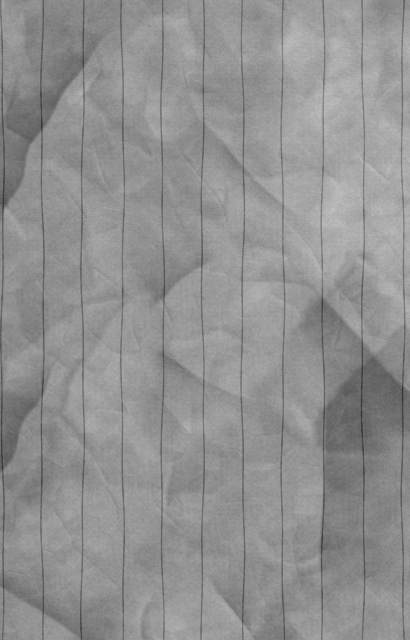
Write a Shadertoy shader that draws this texture.

```glsl
// Crumpled grey ruled paper: three layers of stretched cellular noise give
// tilted facets and lit creases, larger folds add directional shadows,
// and thin wavering vertical rules and fine grain finish the sheet.

vec2 hash2(vec2 p) {
    vec2 k = vec2(dot(p, vec2(127.1, 311.7)), dot(p, vec2(269.5, 183.3)));
    return fract(sin(k) * 43758.545);
}

mat2 rotate(float angle) {
    float c = cos(angle), s = sin(angle);
    return mat2(c, s, -s, c);
}

// Smooth value noise for fibres and grain
float grain(vec2 p) {
    vec2 cell = floor(p), f = fract(p);
    f = f * f * (3.0 - 2.0 * f);
    float low = mix(hash2(cell).x, hash2(cell + vec2(1, 0)).x, f.x);
    float high = mix(hash2(cell + vec2(0, 1)).x, hash2(cell + vec2(1, 1)).x, f.x);
    return mix(low, high, f.y) - 0.5;
}

// Facet tone plus a crease that is lit on one side and dark on the other
float crumple(vec2 p, vec2 light) {
    vec2 cell = floor(p), nearId = cell, toNear = vec2(9.0);
    for (int y = -1; y <= 1; y++)
    for (int x = -1; x <= 1; x++) {
        vec2 id = cell + vec2(x, y);
        vec2 r = id + hash2(id) - p;
        if (dot(r, r) < dot(toNear, toNear)) { toNear = r; nearId = id; }
    }

    float edge = 9.0;
    vec2 normal = vec2(1, 0), otherId = nearId;
    for (int y = -2; y <= 2; y++)
    for (int x = -2; x <= 2; x++) {
        if (x == 0 && y == 0) continue;
        vec2 id = nearId + vec2(x, y);
        vec2 r = id + hash2(id) - p;
        vec2 n = normalize(r - toNear);
        float d = dot(0.5 * (toNear + r), n);
        if (d < edge) { edge = d; normal = n; otherId = id; }
    }

    vec2 tilt = hash2(nearId + 41.0) - 0.5;
    float softness = mix(0.04, 0.5, hash2(nearId + 17.0).x);
    float tone = (tilt.x + 1.1 * dot(toNear, tilt)) * smoothstep(0.0, softness, edge);
    float strength = pow(hash2(nearId + otherId + 5.0).x, 3.0);
    strength *= 0.6 + 0.4 * sin(p.x * 3.1 + 2.0 * sin(p.y * 2.3));
    float crease = dot(normal, light) * strength * exp(-edge * 13.0);
    return tone + 1.1 * crease * smoothstep(0.0, 0.03, edge);
}

// Shadow to the left of the line a-b: crisp at the fold, fading over width
float fold(vec2 p, vec2 a, vec2 b, float width) {
    float len = length(b - a);
    vec2 along = (b - a) / len, q = p - a;
    float t = dot(q, along) / len;
    float side = along.x * q.y - along.y * q.x;
    float taper = smoothstep(-0.1, 0.25, t) * (1.0 - smoothstep(0.7, 1.1, t));
    return taper * smoothstep(-0.005, 0.007, side) * exp(-max(side, 0.0) / width);
}

void mainImage(out vec4 fragColor, in vec2 fragCoord) {
    vec2 p = fragCoord / iResolution.x;
    p.y *= 1.561 * iResolution.x / iResolution.y;
    vec2 warped = p + 0.017 * sin(p.yx * vec2(11.0, 9.0) + vec2(0.4, 2.0))
                    + 0.006 * sin(p.yx * vec2(37.0, 31.0) + p * 17.0);

    // Broad light: dim left, brighter centre and right
    float tone = 0.545 + 0.055 * smoothstep(0.0, 0.6, p.x);
    tone += 0.018 * sin(p.x * 7.0 - p.y * 4.0 + 1.5 * sin(p.y * 5.0));
    tone += 0.05 * exp(-14.0 * dot(p - vec2(0.82, 1.05), p - vec2(0.82, 1.05)));

    // Facets from large to small
    vec2 light = vec2(0.85, 0.5);
    for (int i = 0; i < 3; i++) {
        float level = float(i);
        mat2 turn = rotate(0.6 - 1.1 * level);
        vec2 stretch = vec2(1.3, 0.75) * 4.6 * pow(2.1, level);
        float gain = 0.115 * pow(0.66, level);
        tone += gain * crumple(turn * warped * stretch + 13.0 * level, turn * light);
    }

    // Long shadows at the sides
    tone -= 0.17 * fold(warped, vec2(-0.06, 0.95), vec2(0.27, 1.5), 0.10);
    tone -= 0.16 * fold(warped, vec2(-0.06, 0.36), vec2(0.17, 0.69), 0.08);
    tone -= 0.16 * fold(warped, vec2(1.12, 0.47), vec2(0.74, 0.90), 0.07);
    tone -= 0.15 * fold(warped, vec2(-0.06, 0.21), vec2(0.24, -0.04), 0.035);
    tone -= 0.10 * smoothstep(0.782, 0.792, p.x + 0.008 * sin(p.y * 9.0))
                 * smoothstep(0.04, 0.25, p.y) * (1.0 - smoothstep(0.5, 0.75, p.y))
                 * (1.0 - 0.5 * smoothstep(0.85, 1.0, p.x));

    // Short folds near the middle
    tone -= 0.13 * fold(warped, vec2(0.36, 0.79), vec2(0.51, 0.95), 0.06);
    tone -= 0.13 * fold(warped, vec2(0.72, 1.05), vec2(0.53, 1.25), 0.02);
    tone -= 0.12 * fold(warped, vec2(0.62, 0.60), vec2(0.38, 0.70), 0.02);
    tone -= 0.10 * fold(warped, vec2(0.54, 0.90), vec2(0.78, 0.87), 0.015);

    // Paper tooth
    tone += 0.05 * grain(p * 310.0) + 0.03 * grain(rotate(0.7) * p * 150.0);

    // Ruled lines bent by the crumpling
    float column = floor((p.x + 0.043) / 0.0977);
    float bend = 0.003 * sin(p.y * 7.0 + column * 2.1)
               + 0.0015 * sin(p.y * 23.0 + column * 4.7);
    float offset = abs(p.x - column * 0.0977 - 0.006 - bend);
    float ink = 1.0 - smoothstep(0.0004, 0.0031, offset);
    tone -= ink * (0.17 + 0.06 * grain(vec2(column, p.y * 60.0)));

    fragColor = vec4(vec3(clamp(tone, 0.0, 1.0)), 1.0);
}
```
